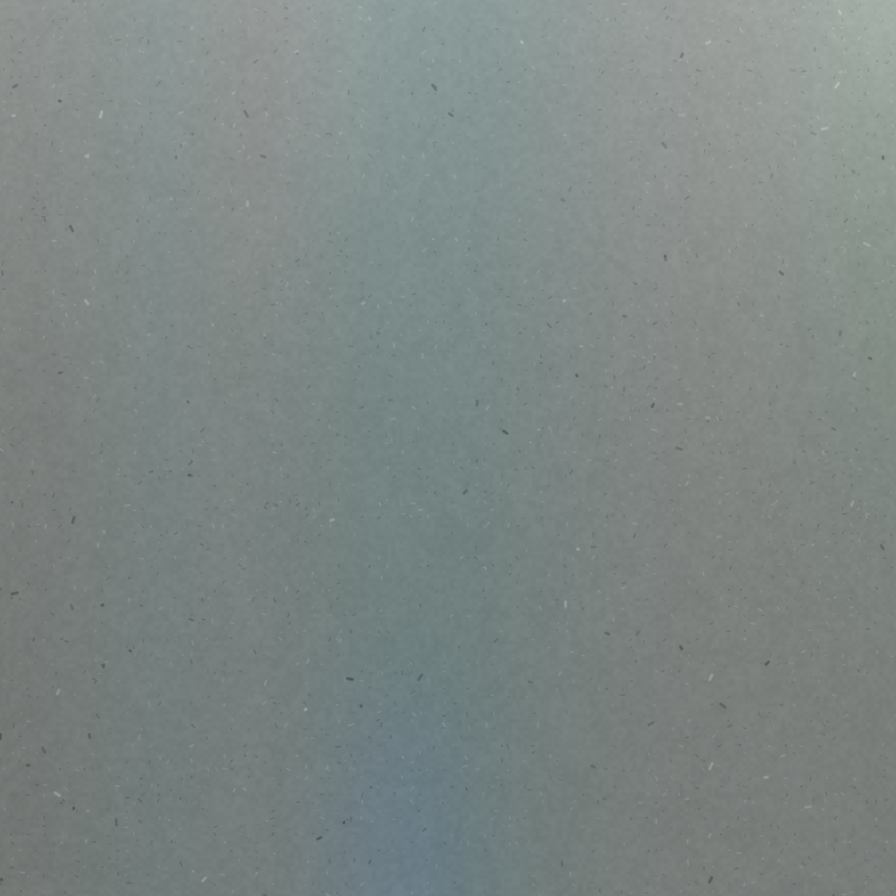
Write a Shadertoy shader that draws this texture.

```glsl
// A softly lit grey-teal sheet: a smooth light gradient with vertical colour casts,
// covered by fine blurred grain and sparse, short dark and bright flecks.
// Value noise makes the grain; jittered grid cells hold the flecks.

float hash(vec2 p) {
    vec3 q = fract(vec3(p.xyx) * 0.1031);
    q += dot(q, q.yzx + 33.33);
    return fract((q.x + q.y) * q.z);
}

float noise(vec2 p) {
    vec2 cell = floor(p), f = fract(p);
    f = f * f * (3.0 - 2.0 * f);
    float low = mix(hash(cell), hash(cell + vec2(1, 0)), f.x);
    float high = mix(hash(cell + vec2(0, 1)), hash(cell + vec2(1, 1)), f.x);
    return mix(low, high, f.y);
}

float bump(float x, float centre, float width) {
    float d = (x - centre) / width;
    return exp(-d * d);
}

// Light and colour cast of the bare sheet.
vec3 sheet(vec2 uv) {
    float wave = 0.03 * (noise(uv * vec2(3.0, 2.0) + 7.0) - 0.5);
    float x = uv.x + wave;
    float light = 0.487 + 0.115 * uv.y * uv.y;
    light -= 0.022 * bump(uv.x, 0.0, 0.13);
    light += 0.015 * bump(x, 0.38, 0.07) * smoothstep(0.6, 1.0, uv.y);
    light += 0.085 * exp(-5.0 * length((uv - vec2(1.0, 1.0)) * vec2(1.2, 0.9)));

    float teal = bump(x, 0.48, 0.17) + 0.4 * bump(x, 0.17, 0.1);
    float blue = bump(x, 0.45, 0.09) * (1.0 - smoothstep(0.05, 0.36, uv.y));
    float green = bump(x, 1.02, 0.13) * smoothstep(0.1, 0.8, uv.y);
    float warm = bump(x, 0.29, 0.06) * smoothstep(0.5, 0.9, uv.y);

    vec3 colour = light + vec3(-0.016, 0.0, -0.010);
    colour += teal * vec3(-0.048, 0.003, 0.006);
    colour += blue * vec3(-0.008, -0.004, 0.040);
    colour += green * vec3(-0.022, 0.012, -0.012);
    colour += warm * vec3(0.012, -0.004, 0.0);
    return colour;
}

// Signed fleck strength: one soft, randomly turned dash in some of the cells.
float flecks(vec2 uv, float count, float share, float seed) {
    vec2 p = uv * count;
    vec2 id = floor(p) + seed;
    float patchiness = 0.4 + 1.2 * noise(uv * 9.0 + seed);
    float present = step(hash(id), share * patchiness);
    vec2 centre = 0.5 + 0.3 * (vec2(hash(id + 17.3), hash(id + 41.7)) - 0.5);
    float angle = 6.2832 * hash(id + 73.1);
    vec2 along = vec2(cos(angle), sin(angle));
    vec2 d = fract(p) - centre;
    float reach = mix(0.02, 0.2, hash(id + 91.9));
    d -= along * clamp(dot(d, along), -reach, reach);
    float dash = 1.0 - smoothstep(0.02, 0.17, length(d));
    float tone = hash(id + 113.5) < 0.55 ? -1.0 : 0.9;
    return present * dash * tone * mix(0.35, 1.0, hash(id + 137.2));
}

void mainImage(out vec4 fragColor, in vec2 fragCoord) {
    vec2 uv = fragCoord / iResolution.xy;
    vec3 colour = sheet(uv);

    // Fine grain, plus a faint broader mottle.
    float grain = 0.024 * (noise(uv * 230.0) - 0.5);
    grain += 0.016 * (noise(uv * 125.0 + 31.0) - 0.5);
    grain += 0.008 * (noise(uv * vec2(45.0, 30.0) + 63.0) - 0.5);
    colour += grain;

    // Many faint small flecks and a few strong larger ones.
    colour += 0.065 * flecks(uv, 110.0, 0.20, 11.0);
    colour += 0.075 * flecks(uv + 0.0037, 85.0, 0.10, 211.0);
    colour += 0.150 * flecks(uv + 0.0071, 62.0, 0.022, 401.0);

    fragColor = vec4(clamp(colour, 0.0, 1.0), 1.0);
}
```
